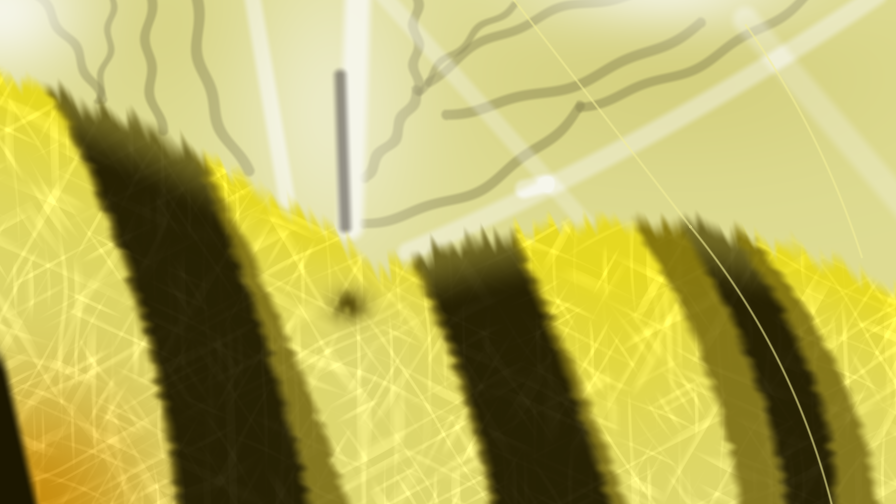
A Shadertoy shader for this background:

```glsl
// Furry yellow body with dark curved stripes below a pale veined, glowing backdrop.

const vec3 BACKDROP = vec3(0.87, 0.86, 0.57);
const vec3 OLIVE = vec3(0.82, 0.80, 0.47);
const vec3 GLOW = vec3(0.97, 0.97, 0.94);
const vec3 VEIN = vec3(0.55, 0.53, 0.32);
const vec3 PALE_FUR = vec3(0.89, 0.87, 0.53);
const vec3 YELLOW_FUR = vec3(0.93, 0.88, 0.16);
const vec3 AMBER = vec3(0.80, 0.54, 0.02);
const vec3 STRIPE_RIM = vec3(0.40, 0.34, 0.02);
const vec3 STRIPE_TOP = vec3(0.43, 0.40, 0.14);
const vec3 STRIPE_CORE = vec3(0.11, 0.09, 0.0);
const float FUZZ = 0.045;
const int VEINS = 11;
const int STRIPES = 3;

// Vein ends as (start, end), with a sideways bend for each.
const vec4 VEIN_ENDS[VEINS] = vec4[VEINS](
    vec4(0.07, 1.01, 0.20, 0.80), vec4(0.22, 1.01, 0.19, 0.80),
    vec4(0.30, 1.01, 0.32, 0.74), vec4(0.39, 1.01, 0.49, 0.66),
    vec4(0.825, 1.01, 0.826, 0.82), vec4(0.826, 0.82, 0.72, 0.65),
    vec4(1.02, 0.99, 0.83, 0.82), vec4(1.25, 1.01, 0.85, 0.84),
    vec4(1.39, 0.955, 0.885, 0.776), vec4(1.60, 1.01, 1.15, 0.79),
    vec4(1.15, 0.79, 0.72, 0.56));
const float VEIN_BEND[VEINS] = float[VEINS](
    0.01, 0.01, -0.015, -0.03, 0.0, 0.01, -0.01, -0.03, 0.03, 0.03, 0.05);

// Stripe sides: x = a - b*y - c*y*y; inset of the dark core at left and right.
const vec3 LEFT_SIDE[STRIPES] = vec3[STRIPES](
    vec3(0.347, 0.10, 0.25), vec3(0.972, 0.19, 0.28), vec3(1.47, 0.13, 0.45));
const vec3 RIGHT_SIDE[STRIPES] = vec3[STRIPES](
    vec3(0.69, 0.32, 0.14), vec3(1.238, 0.32, 0.16), vec3(1.74, 0.10, 0.70));
const vec2 CORE_INSET[STRIPES] = vec2[STRIPES](
    vec2(0.01, 0.075), vec2(0.012, 0.03), vec2(0.09, 0.085));

float hash(vec2 p) {
    vec3 q = fract(p.xyx * 0.1031);
    q += dot(q, q.yzx + 33.33);
    return fract((q.x + q.y) * q.z);
}

float noise(vec2 p) {
    vec2 i = floor(p), f = fract(p);
    f = f * f * (3.0 - 2.0 * f);
    return mix(mix(hash(i), hash(i + vec2(1, 0)), f.x),
               mix(hash(i + vec2(0, 1)), hash(i + vec2(1, 1)), f.x), f.y);
}

// Soft bent line from a to b.
float stroke(vec2 p, vec2 a, vec2 b, float bend, float wobble, float halfWidth, float blur) {
    vec2 axis = b - a, q = p - a;
    float t = clamp(dot(q, axis) / dot(axis, axis), 0.0, 1.0);
    float shift = 4.0 * bend * t * (1.0 - t) + wobble * sin(t * 15.0);
    vec2 normal = normalize(vec2(-axis.y, axis.x));
    float d = length(q - axis * t - normal * shift);
    return 1.0 - smoothstep(halfWidth - blur, halfWidth + blur, d);
}

float blob(vec2 p, vec2 centre, vec2 radius) {
    vec2 q = (p - centre) / radius;
    return exp(-dot(q, q));
}

// Crossing layers of thin pale hairs.
float hairs(vec2 p) {
    float sum = 0.0;
    for (int i = 0; i < 5; i++) {
        float angle = 0.5 + 0.55 * float(i);
        vec2 along = vec2(cos(angle), sin(angle));
        vec2 q = vec2(dot(p, along), dot(p, vec2(-along.y, along.x)));
        q.y += 0.02 * noise(q * 7.0);
        sum += smoothstep(0.65, 1.0, noise(q * vec2(7.0, 95.0) + 31.0 * float(i)));
    }
    return sum;
}

float bodyTop(float x) {
    float flank = 0.845 - 0.27 * x - 0.33 * x * x;
    float hump = 0.549 - 0.42 * (x - 1.22) * (x - 1.22);
    return max(flank, hump);
}

float between(float x, float lo, float hi, float soft) {
    return smoothstep(lo - soft, lo + soft, x) * (1.0 - smoothstep(hi - soft, hi + soft, x));
}

vec3 backdrop(vec2 p) {
    vec3 c = mix(BACKDROP, OLIVE, 0.7 * blob(p, vec2(1.35, 0.85), vec2(0.45, 0.2)));
    c = mix(c, OLIVE, 0.5 * blob(p, vec2(0.3, 0.95), vec2(0.2, 0.15)));
    for (int i = 0; i < VEINS; i++) {
        vec4 e = VEIN_ENDS[i];
        float width = 0.006 + 0.006 * hash(vec2(float(i), 4.0));
        c = mix(c, VEIN, 0.5 * stroke(p, e.xy, e.zw, VEIN_BEND[i], 0.006, width, 0.004));
    }
    // Glows and pale rays
    float light = 0.9 * blob(p, vec2(0.0, 0.98), vec2(0.17, 0.13))
        + 0.75 * blob(p, vec2(1.32, 1.02), vec2(0.25, 0.08))
        + 0.55 * blob(p, vec2(0.66, 0.78), vec2(0.18, 0.3));
    light += 0.45 * stroke(p, vec2(0.5, 1.01), vec2(0.57, 0.6), 0.0, 0.0, 0.016, 0.008);
    light += 0.3 * stroke(p, vec2(0.76, 1.01), vec2(1.16, 0.56), 0.0, 0.0, 0.016, 0.008);
    light += 0.45 * stroke(p, vec2(1.74, 1.01), vec2(0.81, 0.50), 0.025, 0.0, 0.019, 0.009);
    light += 0.3 * stroke(p, vec2(1.48, 0.96), vec2(1.82, 0.56), 0.0, 0.0, 0.025, 0.012);
    light += 0.5 * stroke(p, vec2(1.04, 0.625), vec2(1.08, 0.635), 0.0, 0.0, 0.018, 0.007);
    c = mix(c, GLOW, clamp(light, 0.0, 0.95));
    // Upright stem with a grey shaded side
    c = mix(c, GLOW, 0.85 * stroke(p, vec2(0.71, 1.01), vec2(0.695, 0.55), 0.0, 0.0, 0.025, 0.012));
    return mix(c, vec3(0.42, 0.40, 0.36), 0.7 * stroke(p, vec2(0.675, 0.85), vec2(0.685, 0.55), 0.0, 0.0, 0.011, 0.009));
}

vec3 body(vec2 p, float depth) {
    float bright = exp(-max(depth, 0.0) * 6.0) + 0.35 * blob(p, vec2(1.22, 0.35), vec2(0.2, 0.25));
    vec3 c = mix(PALE_FUR, YELLOW_FUR, clamp(bright + 0.15, 0.0, 1.0));
    c = mix(c, PALE_FUR, 0.6 * blob(p, vec2(0.73, 0.3), vec2(0.14, 0.22)));
    c = mix(c, AMBER, 0.85 * blob(p, vec2(0.06, 0.0), vec2(0.23, 0.22)));
    float strands = hairs(p);
    c += 0.07 * strands - 0.03;
    for (int i = 0; i < STRIPES; i++) {
        float lo = dot(LEFT_SIDE[i], vec3(1.0, -p.y, -p.y * p.y));
        float hi = dot(RIGHT_SIDE[i], vec3(1.0, -p.y, -p.y * p.y));
        float x = p.x + 0.012 * (noise(p * vec2(20.0, 70.0)) - 0.5);
        vec2 inset = CORE_INSET[i] * vec2(1.0, 1.0 - 1.2 * p.y);
        vec3 dark = mix(STRIPE_TOP, STRIPE_CORE, smoothstep(0.0, 0.12, depth));
        c = mix(c, STRIPE_RIM, 0.75 * between(x, lo, hi, 0.014));
        c = mix(c, dark + 0.018 * strands, 0.9 * between(x, lo + inset.x, hi - inset.y, 0.016));
    }
    float corner = 1.0 - smoothstep(-0.01, 0.015, p.x - 0.07 + 0.23 * p.y);
    return mix(c, STRIPE_CORE, corner * (1.0 - smoothstep(0.26, 0.33, p.y)));
}

void mainImage(out vec4 fragColor, in vec2 fragCoord) {
    vec2 p = fragCoord / iResolution.y;
    p.x *= 16.0 / 9.0 * iResolution.y / iResolution.x;
    float tuft = FUZZ * (noise(vec2(p.x * 85.0 + p.y * 25.0, p.y * 9.0)) - 0.4);
    float depth = bodyTop(p.x) - p.y;
    vec3 c = mix(backdrop(p), body(p, depth), smoothstep(-0.025, 0.02, depth + tuft));
    // Small dark tuft and long thin hairs
    float spot = blob(p, vec2(0.694, 0.395), vec2(0.035, 0.032));
    c = mix(c, STRIPE_RIM * 0.8, spot * (0.55 + 0.45 * noise(p * vec2(90.0, 60.0))));
    float longHair = stroke(p, vec2(1.02, 1.0), vec2(1.37, 0.55), 0.0, 0.0, 0.002, 0.002)
        + stroke(p, vec2(1.37, 0.55), vec2(1.65, 0.0), 0.035, 0.0, 0.002, 0.002)
        + stroke(p, vec2(1.48, 0.95), vec2(1.71, 0.49), 0.02, 0.0, 0.002, 0.002);
    c = mix(c, PALE_FUR + 0.06, 0.65 * min(longHair, 1.0));
    fragColor = vec4(clamp(c, 0.0, 1.0), 1.0);
}
```
